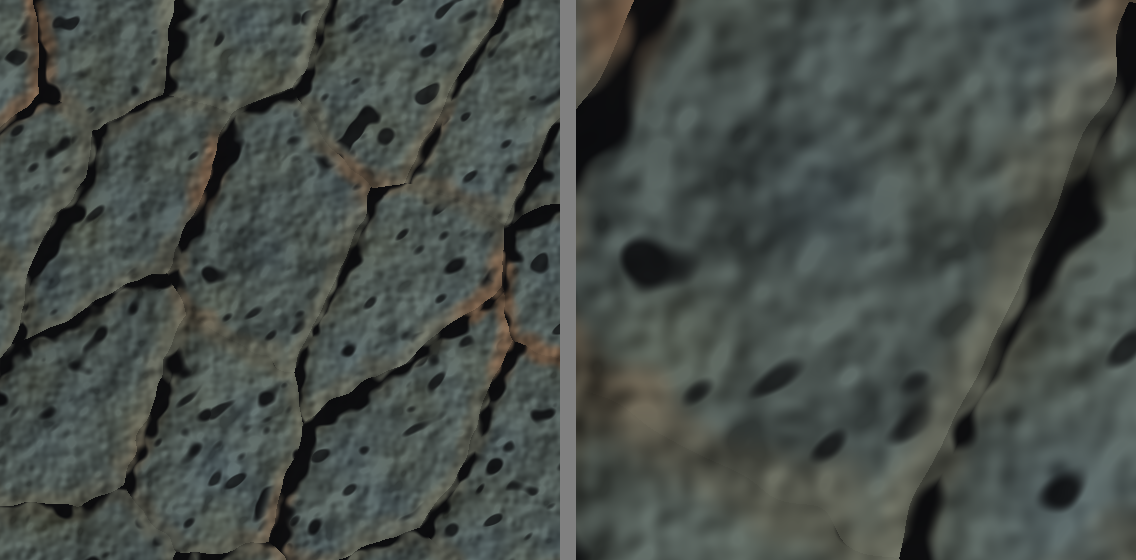
Left, the full canvas; right, a detail of the centre.
Reproduce this texture procedurally as a three.js fragment shader.

```glsl
// Weathered grey-green rock split into slanted blocks by earthy seams.
// Sheared Voronoi cells give the blocks; sparse cellular noise, lit from the
// lower right, gives the rough skin, broken black cracks and small pits.
varying vec2 vUv;

vec3 hash3(vec2 c) {
  vec3 k = vec3(dot(c, vec2(127.1, 311.7)), dot(c, vec2(269.5, 183.3)), dot(c, vec2(419.2, 371.9)));
  return fract(sin(k) * 43758.55);
}

// Cellular noise: soft bumps of random sign around jittered points, mean zero.
float bumps(vec2 p) {
  vec2 cell = floor(p), f = p - cell;
  float sum = 0.0;
  for (int j = -1; j <= 1; j++) {
    for (int i = -1; i <= 1; i++) {
      vec2 g = vec2(float(i), float(j));
      vec3 h = hash3(cell + g);
      vec2 d = g + h.xy - f;
      float w = max(0.0, 1.0 - dot(d, d));
      sum += (2.0 * h.z - 1.0) * w * w * w;
    }
  }
  return sum;
}

// Height of the rock skin, three octaves.
float skin(vec2 p) {
  return bumps(p * 19.0) + 0.55 * bumps(p * 41.0 + 7.3) + 0.28 * bumps(p * 83.0 + 3.1);
}

// Distances to the block border: x any side, y upper-left side, z lower-right side.
vec3 blockEdges(vec2 p) {
  mat2 shear = mat2(3.7, 0.7, -1.5, 2.5);
  vec2 q = shear * p + vec2(4.3, 2.6);
  vec2 cell = floor(q), f = q - cell, home = vec2(0.0);
  float nearest = 9.0;
  for (int j = -1; j <= 1; j++) {
    for (int i = -1; i <= 1; i++) {
      vec2 g = vec2(float(i), float(j));
      vec2 r = g + 0.1 + 0.8 * hash3(cell + g).xy - f;
      if (dot(r, r) < nearest) { nearest = dot(r, r); home = r; }
    }
  }
  vec3 edge = vec3(1.0);
  for (int j = -2; j <= 2; j++) {
    for (int i = -2; i <= 2; i++) {
      vec2 g = vec2(float(i), float(j));
      vec2 r = g + 0.1 + 0.8 * hash3(cell + g).xy - f;
      vec2 away = r - home;
      if (dot(away, away) > 0.0001) {
        vec2 n = normalize(away);
        vec2 slope = n * shear;
        float d = dot(0.5 * (home + r), n) / length(slope);
        float facing = dot(normalize(slope), vec2(-0.83, 0.56));
        edge = min(edge, vec3(d, d + 0.05 * (1.0 - max(facing, 0.0)),
                                 d + 0.05 * (1.0 - max(-facing, 0.0))));
      }
    }
  }
  return edge;
}

void main() {
  vec2 p = vUv;

  // Ragged block outlines
  vec2 warp = 0.030 * vec2(bumps(p * 6.0 + 11.0), bumps(p * 6.0 + 37.0))
            + 0.007 * vec2(bumps(p * 26.0 + 5.0), bumps(p * 26.0 + 53.0));
  vec3 edge = blockEdges(p + warp);

  // Slanted frame for ledges and pits
  vec2 slant = vec2(dot(p, vec2(0.77, 0.64)), dot(p, vec2(-0.64, 0.77)));
  float patches = bumps(p * 4.5 + 21.0);
  float ragged = bumps(p * 34.0 + 15.0);

  // Rock tone: relief light, broad mottling and a pale rim on the lit side
  float relief = skin(p) - skin(p + vec2(-0.006, 0.0055));
  float tone = 0.318 + 0.20 * clamp(relief, -0.5, 0.4);
  tone += 0.025 * patches + 0.022 * bumps(slant * vec2(38.0, 75.0));
  tone += 0.035 * (1.0 - smoothstep(0.005, 0.045, edge.z));
  tone -= 0.055 * (1.0 - smoothstep(0.01, 0.07, edge.y));
  vec3 color = tone * vec3(0.94, 1.06, 1.02);
  color += vec3(0.012, 0.004, -0.014) * bumps(p * 13.0 + 61.0);

  // Earth in the seams, with a few rusty stains
  float earth = 1.0 - smoothstep(0.006, 0.036, edge.x + 0.008 * ragged);
  float stain = smoothstep(0.1, 0.65, bumps(p * 5.0 + 83.0));
  vec3 soil = tone * mix(vec3(1.10, 1.06, 0.88), vec3(1.30, 1.03, 0.80), stain);
  color = mix(color, soil, earth * (0.55 + 0.4 * stain));

  // Broken cracks in the lee of each seam
  float opening = 0.010 + 0.019 * ragged + 0.014 * bumps(p * 10.0 + 42.0);
  float crack = 1.0 - smoothstep(-0.006, 0.006, abs(edge.y - 0.012) - opening);

  // Ledge cracks and pits inside the blocks
  float ledge = bumps(slant * vec2(9.0, 27.0) + 9.0) + 0.45 * ragged;
  float pit = bumps(slant * vec2(25.0, 46.0) + 31.0) + 0.25 * patches;
  float hollow = max(smoothstep(0.68, 1.0, ledge), 0.85 * smoothstep(0.60, 0.95, pit));
  hollow *= smoothstep(0.01, 0.03, edge.x);

  color = mix(color, vec3(0.035, 0.036, 0.044), max(0.95 * crack, 0.85 * hollow));
  gl_FragColor = vec4(clamp(color, 0.0, 1.0), 1.0);
}
```
